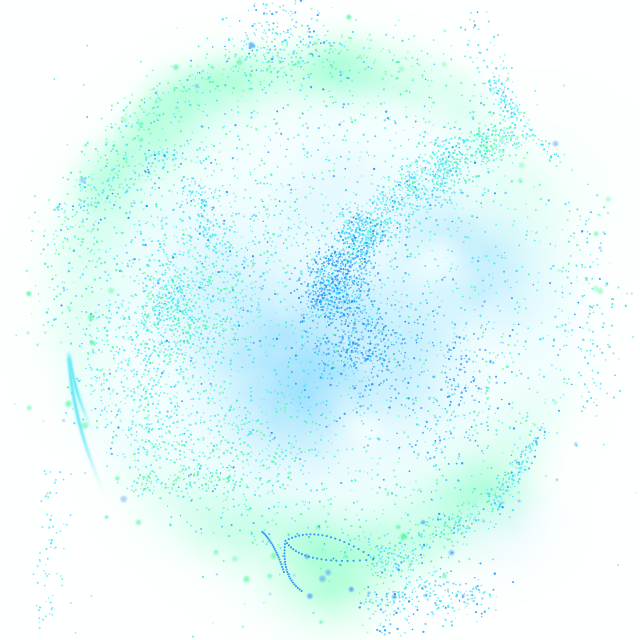
Reproduce this background procedurally as a Shadertoy shader.

```glsl
// A pale watercolour disc: soft green and blue washes on white, dusted with
// fine particles. Washes are Gaussian glows broken by noise; particles come
// from rotated hash grids whose fill chance follows a density field.

const vec3 GREEN = vec3(.3, .98, .62);
const vec3 CYAN = vec3(.25, .89, .96);
const vec3 BLUE = vec3(.14, .58, .97);
const vec2 CENTRE = vec2(.5, .51);

vec3 hash3(vec2 p) {
  vec3 q = fract(p.xyx * vec3(.1031, .103, .0973));
  q += dot(q, q.yxz + 33.33);
  return fract((q.xxy + q.yzz) * q.zyx);
}

float noise(vec2 p) {
  vec2 i = floor(p), f = fract(p);
  f = f * f * (3. - 2. * f);
  return mix(mix(hash3(i).x, hash3(i + vec2(1, 0)).x, f.x),
    mix(hash3(i + vec2(0, 1)).x, hash3(i + 1.).x, f.x), f.y);
}

float fbm(vec2 p) {
  float sum = 0.;
  for (float amp = .5; amp > .05; amp *= .5) {
    sum += amp * noise(p);
    p = mat2(1.6, 1.2, -1.2, 1.6) * p + 7.3;
  }
  return sum;
}

float glow(vec2 p, float x, float y, float r) {
  vec2 d = (p - vec2(x, y)) / r;
  return exp(-dot(d, d));
}

// Soft line from (x, y) to (u, v)
float streak(vec2 p, float x, float y, float u, float v, float w) {
  vec2 ab = vec2(u - x, v - y), d = p - vec2(x, y);
  d -= ab * clamp(dot(d, ab) / dot(ab, ab), 0., 1.);
  return exp(-dot(d, d) / (w * w));
}

// Part of a soft ring, fading out at "spread" radians from "angle"
float arc(vec2 p, float radius, float w, float angle, float spread) {
  vec2 d = p - CENTRE;
  float r = length(d), x = (r - radius) / w;
  float facing = dot(d, vec2(cos(angle), sin(angle))) / max(r, 1e-4);
  return exp(-x * x) * smoothstep(cos(spread), 1., facing);
}

// Chance of a particle, as (green, cyan, blue)
vec3 dustDensity(vec2 p) {
  vec3 d = vec3(.016, .024, .008) * (1. - smoothstep(.34, .44, length(p - CENTRE)));
  // Main sweep, green at its tip and blue at its foot
  d += vec3(.3, .2, 0) * streak(p, .79, .79, .7, .745, .026);
  d += vec3(.05, .42, .06) * streak(p, .71, .75, .56, .64, .03);
  d += vec3(0, .18, .42) * streak(p, .57, .63, .51, .55, .03);
  d += vec3(0, .05, .38) * streak(p, .52, .55, .56, .47, .042);
  d += vec3(.01, .02, .11) * streak(p, .57, .45, .69, .4, .075);
  // Left clouds
  d += vec3(.15, .2, 0) * glow(p, .285, .51, .055);
  d += vec3(.05, .17, 0) * glow(p, .225, .43, .065);
  d += vec3(.04, .09, .01) * glow(p, .31, .57, .12);
  d += vec3(0, .3, .05) * streak(p, .305, .7, .335, .62, .016);
  d += vec3(.06, .07, 0) * streak(p, .25, .34, .42, .29, .06);
  d += vec3(.22, .08, 0) * streak(p, .22, .245, .38, .25, .014);
  d += vec3(.05, .18, .04) * streak(p, .14, .68, .27, .76, .018);
  // Rim and outer spray
  d += vec3(0, .09, 0) * streak(p, .09, .25, .07, .03, .022);
  d += vec3(.06, .06, .01) * arc(p, .415, .035, 2.1, 1.3);
  d += vec3(0, .09, .05) * glow(p, .44, .95, .06);
  d += vec3(0, .13, .02) * streak(p, .74, .95, .79, .84, .025);
  d += vec3(.04, .3, 0) * streak(p, .77, .86, .87, .75, .008);
  d += vec3(.01, .06, .01) * streak(p, .92, .66, .92, .38, .035);
  d += vec3(.02, .38, .1) * streak(p, .845, .32, .77, .215, .011);
  d += vec3(.1, .26, .05) * streak(p, .77, .21, .6, .12, .018);
  d += vec3(0, .17, .08) * streak(p, .61, .06, .73, .08, .035);
  return d * (.45 + 1.1 * noise(p * 42.));
}

float spot(float dist, float r, float soft) {
  return 1. - smoothstep(r - soft, r + soft, dist);
}

// One grid of fine particles
vec3 dustLayer(vec3 col, vec2 p, float angle, float cells, float px) {
  mat2 turn = mat2(cos(angle), sin(angle), -sin(angle), cos(angle));
  vec2 id = floor(turn * p * cells);
  vec3 h = hash3(id + angle * 91. + 300.), k = hash3(id + 811.);
  vec2 pos = (id + .25 + .5 * h.xy) / cells * turn;
  vec3 d = dustDensity(pos);
  vec3 ink = h.z < d.x ? GREEN : h.z < d.x + d.y ? CYAN : BLUE;
  float cover = spot(length(p - pos), mix(.0009, .0019, k.x), px * .6);
  return mix(col, ink, cover * step(h.z, d.x + d.y + d.z) * mix(.4, .95, k.y));
}

// Larger soft droplets near the rim, bluer toward the bottom
vec3 droplets(vec3 col, vec2 p, float cells, float px) {
  vec2 id = floor(p * cells);
  vec3 h = hash3(id + cells * 5.), k = hash3(id + 57.);
  vec2 pos = (id + .3 + .4 * h.xy) / cells;
  float rim = (length(pos - CENTRE) - .42) / .055;
  float chance = .22 * exp(-rim * rim) + .3 * glow(pos, .5, .09, .1);
  float r = mix(.0012, .005, k.x * k.x);
  vec3 ink = k.y < .55 - .5 * pos.y ? vec3(.3, .6, 1) : GREEN;
  float cover = spot(length(p - pos), r, r * .3 + px);
  return mix(col, ink, cover * step(h.z, chance) * mix(.3, .75, k.z));
}

// Fine bent filament hanging from "top"
float filament(vec2 p, vec2 top, float slope, float bend, float len) {
  float t = top.y - p.y, x = (p.x - top.x - slope * t - bend * t * t) / .0032;
  return exp(-x * x) * smoothstep(0., .02, t) * spot(t, len * .7, len * .3);
}

// Row of dots along a quadratic curve
float beads(vec2 p, vec2 a, vec2 b, vec2 c, float px) {
  float near = 1.;
  for (float t = 0.; t < 1.; t += .047)
    near = min(near, length(p - mix(mix(a, b, t), mix(b, c, t), t)));
  return spot(near, .0016, px * .6);
}

vec3 washes(vec2 p) {
  vec2 q = p + .05 * (vec2(fbm(p * 7.), fbm(p * 7. + 40.)) - .47);
  float green = .5 * arc(q, .39, .042, 1.85, 1.15) + .14 * arc(q, .37, .07, 2.7, 1.)
    + .34 * arc(q, .37, .06, 4.9, 1.3) + .6 * glow(q, .51, .1, .065)
    + .3 * glow(q, .77, .25, .06) + .12 * glow(q, .83, .7, .1);
  float blue = .52 * glow(q, .47, .37, .1) + .42 * glow(q, .44, .46, .1)
    + .36 * glow(q, .59, .45, .11) + .4 * glow(q, .76, .57, .085)
    + .22 * glow(q, .67, .63, .07) + .16 * glow(q, .52, .69, .07)
    + .18 * glow(q, .33, .57, .1) + .16 * glow(q, .79, .18, .06);
  // Bare patches of paper
  blue *= 1. - .85 * max(glow(q, .67, .575, .042), glow(q, .57, .33, .035));
  float haze = .045 * spot(length(q - CENTRE), .41, .05);
  return vec3(.995, 1, 1) - (.5 + 1.05 * fbm(p * 9.)) * (green * vec3(.46, 0, .24)
    + blue * vec3(.44, .15, 0) + haze * vec3(.9, .06, .06));
}

void mainImage(out vec4 fragColor, in vec2 fragCoord) {
  float side = min(iResolution.x, iResolution.y), px = 1. / side;
  vec2 p = (fragCoord - .5 * iResolution.xy) / side + .5;
  vec3 col = washes(p);
  vec2 top = vec2(.107, .455);
  float line = max(filament(p, top, .04, .92, .24), filament(p, top, .1, 1.5, .14));
  col = mix(col, CYAN, line * .75);
  for (float i = 0.; i < 4.; i++) col = dustLayer(col, p, .4 + i * .73, 150., px);
  for (float i = 0.; i < 2.; i++) col = droplets(col, p, 25. + 9. * i, px);
  // Beaded ribbon
  vec2 knot = vec2(.446, .155), tail = vec2(.586, .126);
  float bead = beads(p, vec2(.41, .169), vec2(.43, .15), vec2(.444, .105), px);
  bead = max(bead, beads(p, knot, vec2(.438, .1), vec2(.472, .076), px));
  bead = max(bead, beads(p, knot, vec2(.47, .115), tail, px));
  bead = max(bead, beads(p, knot, vec2(.5, .185), tail, px));
  fragColor = vec4(mix(col, BLUE, bead * .9), 1);
}
```
